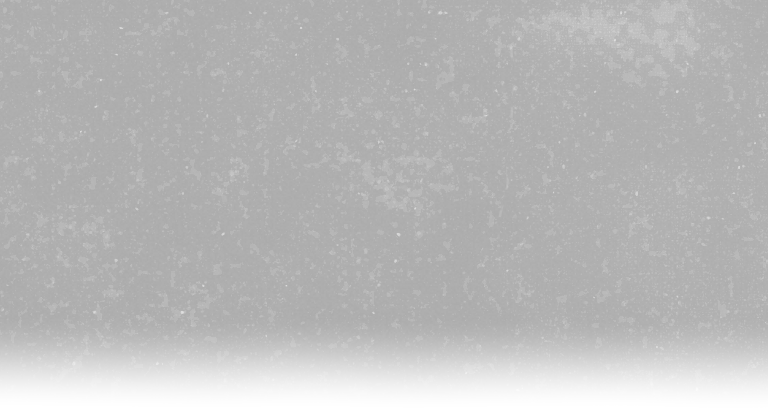
Write a Shadertoy shader that draws this texture.

```glsl
float hash(vec2 p) {
    return fract(sin(dot(p, vec2(127.1, 311.7))) * 43758.5453);
}

float noise(vec2 p) {
    vec2 i = floor(p), f = fract(p);
    f = f * f * (3.0 - 2.0 * f);
    return mix(mix(hash(i), hash(i + vec2(1, 0)), f.x),
               mix(hash(i + vec2(0, 1)), hash(i + vec2(1, 1)), f.x), f.y);
}

float fbm(vec2 p) {
    float sum = 0.0, amp = 0.5;
    for (int i = 0; i < 4; i++) {
        sum += amp * noise(p);
        p = p * 2.03 + 17.3;
        amp *= 0.5;
    }
    return sum;
}

// Soft elliptical patch, one at its centre
float patchAt(vec2 p, vec2 centre, vec2 size) {
    vec2 d = (p - centre) / size;
    return exp(-dot(d, d));
}

// One jittered speck per grid cell, kept with the given chance
float specks(vec2 p, float cells, float chance, float seed) {
    vec2 g = p * cells, id = floor(g) + seed;
    vec2 centre = 0.32 + 0.36 * vec2(hash(id + 3.1), hash(id + 7.7));
    float radius = mix(0.12, 0.32, hash(id + 11.9));
    float soft = 0.6 * cells / iResolution.y;
    float dist = length(fract(g) - centre) - radius;
    float dot_ = 1.0 - smoothstep(-soft, soft, dist);
    return dot_ * step(hash(id), chance) * mix(0.4, 1.0, hash(id + 23.3));
}

void mainImage(out vec4 fragColor, in vec2 fragCoord) {
    vec2 p = fragCoord / iResolution.y;
    float cloud = fbm(p * 9.0);

    // Where the wear gathers
    float rightSide = smoothstep(1.15, 1.5, p.x);
    float topRight = patchAt(p, vec2(1.43, 0.93), vec2(0.19, 0.06))
                   + patchAt(p, vec2(1.62, 0.92), vec2(0.1, 0.11));
    float clusters = patchAt(p, vec2(0.36, 0.48), vec2(0.2, 0.22))
                   + patchAt(p, vec2(0.95, 0.54), vec2(0.18, 0.18))
                   + 0.6 * patchAt(p, vec2(0.66, 0.5), vec2(0.12, 0.12));
    float wear = smoothstep(0.3, 0.65, cloud);

    // Flat ground with faint mottling and grain
    float shade = 0.682 + 0.016 * (cloud - 0.45) + 0.008 * rightSide;
    shade += 0.018 * (noise(p * 260.0) - 0.5) + 0.022 * topRight;

    // Specks, from fine dust to larger flakes
    vec2 warped = p + 0.006 * (vec2(noise(p * 95.0), noise(p * 95.0 + 40.0)) - 0.5);
    float dust = 0.12 + 0.2 * wear + 0.2 * rightSide + 0.5 * topRight;
    shade += 0.045 * specks(warped, 145.0, dust, 0.0);
    shade += 0.05 * specks(warped, 97.0, 0.06 + 0.6 * dust * wear, 50.0);
    shade += 0.05 * specks(warped, 58.0, 0.03 + 0.3 * clusters * wear, 90.0);
    shade += 0.04 * specks(warped, 36.0, 0.01 + 0.16 * clusters * wear, 130.0);
    shade += 0.16 * specks(warped, 80.0, 0.006, 170.0);

    // Ragged flakes in the clusters and the upper right
    float flakes = fbm(p * 62.0) + 0.12 * clusters * wear + 0.2 * min(topRight, 1.0);
    shade += 0.035 * smoothstep(0.62, 0.67, flakes);

    // Broken scratch leaning down the right of centre
    float scratchX = 1.215 + 0.07 * (p.y - 0.4) + 0.016 * (noise(p.yy * 9.0) - 0.5);
    float scratch = 1.0 - smoothstep(0.001, 0.005, abs(p.x - scratchX));
    scratch *= smoothstep(0.4, 0.46, p.y) * smoothstep(0.4, 0.65, noise(p * 75.0));
    shade += 0.045 * scratch;

    // Mist rising from the lower edge
    float mist = 1.0 - smoothstep(0.0, 0.235, p.y + 0.012 * (noise(p * 4.0) - 0.5));
    shade = mix(shade, 1.0, mist);

    fragColor = vec4(vec3(shade), 1.0);
}
```
